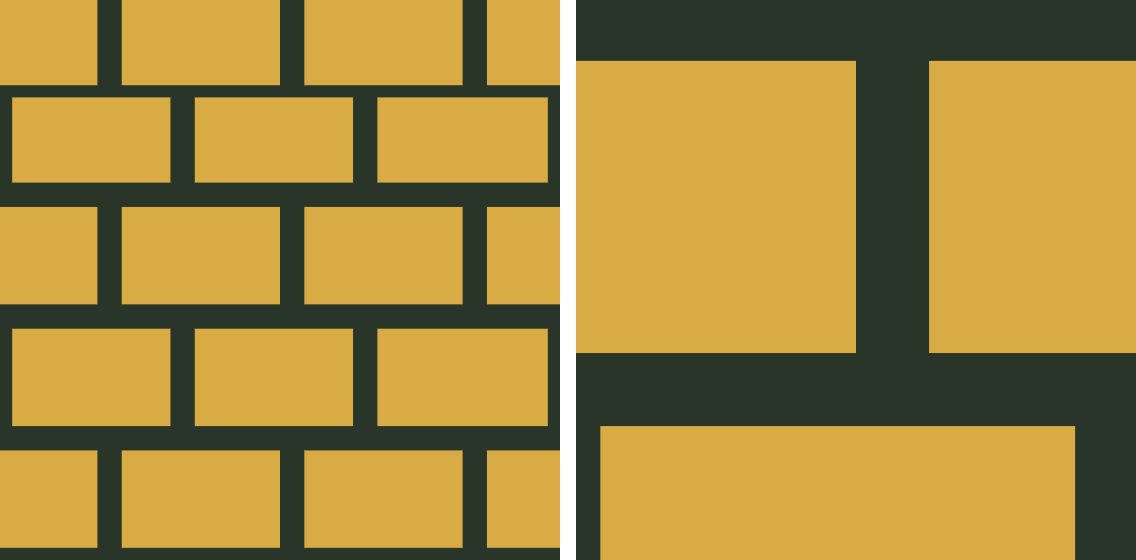
Left, the full canvas; right, a detail of the centre.
This pattern is drawn by a Shadertoy shader. Its source:

```glsl
// Signed distance to an axis-aligned box
float boxDistance(vec2 p, vec2 halfSize) {
    vec2 d = abs(p) - halfSize;
    return length(max(d, 0.0)) + min(max(d.x, d.y), 0.0);
}

// Distance to the nearest brick on a wall 46 units wide and high
float brickDistance(vec2 p) {
    // Five courses, the upper two closer together
    float course = p.y < 38.5 ? min(floor(p.y / 10.0), 3.0) : 4.0;
    float bottom = course < 4.0 ? 1.0 + 10.0 * course : 39.0;
    float height = course == 3.0 ? 7.0 : 8.0;

    // Three bricks per course, alternate courses shifted, the last brick longer
    float x = mod(p.x - 9.0 * (1.0 - mod(course, 2.0)), 46.0);
    float column = clamp(floor(x / 15.0), 0.0, 2.0);
    float left = 1.0 + 15.0 * column;
    float width = column == 2.0 ? 14.0 : 13.0;

    vec2 halfSize = 0.5 * vec2(width, height);
    return boxDistance(vec2(x, p.y) - vec2(left, bottom) - halfSize, halfSize);
}

void mainImage(out vec4 fragColor, in vec2 fragCoord) {
    float pixel = 46.0 / iResolution.y;
    float brick = clamp(0.5 - brickDistance(fragCoord * pixel) / pixel, 0.0, 1.0);

    vec3 mortarColor = vec3(0.165, 0.206, 0.163);
    vec3 brickColor = vec3(0.85, 0.67, 0.27);
    fragColor = vec4(mix(mortarColor, brickColor, brick), 1.0);
}
```
